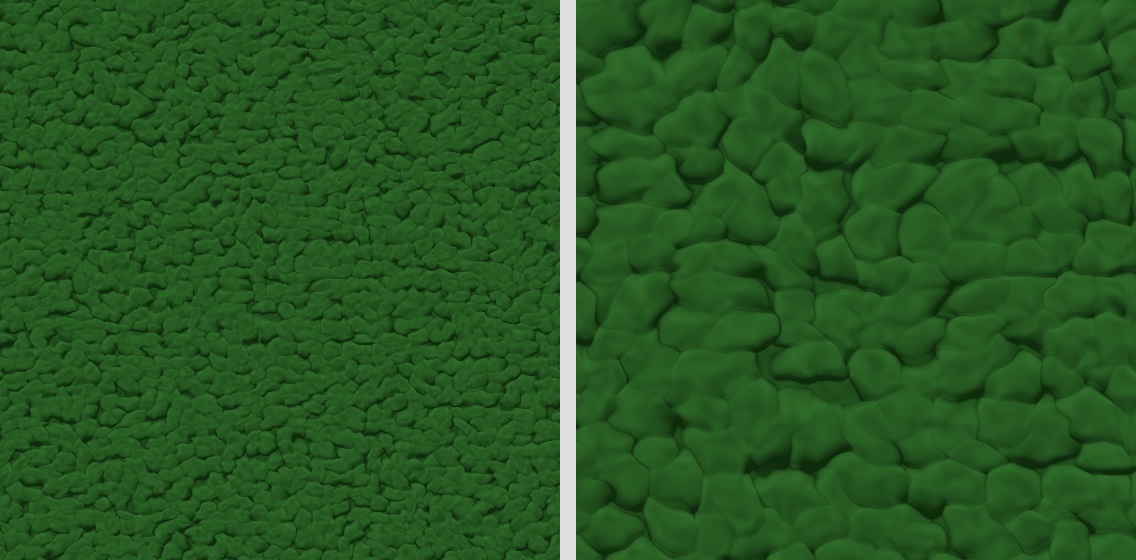
Left, the full canvas; right, a detail of the centre.
A WebGL 1 fragment shader for this texture:

```glsl
precision highp float;
uniform vec2 u_resolution;

vec2 hash2(vec2 p) {
  vec3 q = fract(p.xyx * vec3(0.1031, 0.1030, 0.0973));
  q += dot(q, q.yzx + 33.33);
  return fract((q.xx + q.yz) * q.zy);
}

float gradientDot(vec2 cell, vec2 offset) {
  float angle = 6.2832 * hash2(cell + 71.0).x;
  return dot(vec2(cos(angle), sin(angle)), offset);
}

float gradientNoise(vec2 p) {
  vec2 i = floor(p), f = p - i;
  vec2 w = f * f * f * (f * (f * 6.0 - 15.0) + 10.0);
  vec2 x = vec2(1.0, 0.0);
  return mix(mix(gradientDot(i, f), gradientDot(i + x, f - x), w.x),
             mix(gradientDot(i + x.yx, f - x.yx), gradientDot(i + 1.0, f - 1.0), w.x), w.y);
}

// Height of the tallest tuft: flat-topped, randomly turned ellipses with folds
float tuftHeight(vec2 p) {
  vec2 cell = floor(p);
  float height = 0.0;
  for (int y = -1; y <= 1; y++) {
    for (int x = -1; x <= 1; x++) {
      vec2 id = cell + vec2(float(x), float(y));
      vec2 shape = hash2(id + 19.0);
      vec2 d = p - id - 0.5 - 0.74 * (hash2(id) - 0.5);
      float angle = 3.0 * (shape.x - 0.5);
      float c = cos(angle), s = sin(angle);
      d = vec2(c * d.x + s * d.y, c * d.y - s * d.x);
      d /= mix(vec2(0.72, 0.52), vec2(1.0, 0.74), shape.y);
      float r2 = dot(d, d);
      float lift = 0.4 * hash2(id + 47.0).x;
      height = max(height, 1.0 - r2 * r2 + lift);
    }
  }
  return height + 0.3 * gradientNoise(p * 1.9 + 13.0);
}

void main() {
  vec2 uv = gl_FragCoord.xy / min(u_resolution.x, u_resolution.y);

  // Uneven rows with wrinkled tuft outlines
  vec2 p = uv * vec2(38.0, 44.0) + 40.0;
  p += 0.8 * vec2(gradientNoise(p * 0.23), gradientNoise(p * 0.21 + 31.0));
  p += 0.36 * vec2(gradientNoise(p * 1.5 + 9.0), gradientNoise(p * 1.4 + 53.0));

  // Slope and crevices from neighbouring heights
  float e = 0.1;
  float here = tuftHeight(p);
  float above = tuftHeight(p + vec2(0.0, e));
  float below = tuftHeight(p - vec2(0.0, e));
  float right = tuftHeight(p + vec2(e, 0.0));
  float left = tuftHeight(p - vec2(e, 0.0));
  float slope = (above - below + 0.3 * (left - right)) / (2.0 * e);
  float crevice = max(0.0, 0.25 * (above + below + left + right) - here);

  // Light from above, with dark undersides and gaps
  float tone = 0.82 - 0.2 * max(slope, 0.0) + 0.12 * min(max(-slope, 0.0), 1.8);
  tone -= 2.0 * crevice + 0.25 * (1.0 - smoothstep(0.1, 0.95, here));
  tone += 0.24 * gradientNoise(p * 2.8);

  vec3 shadowGreen = vec3(0.06, 0.18, 0.05);
  vec3 litGreen = vec3(0.17, 0.40, 0.15);
  gl_FragColor = vec4(mix(shadowGreen, litGreen, clamp(tone, -0.05, 1.1)), 1.0);
}
```
